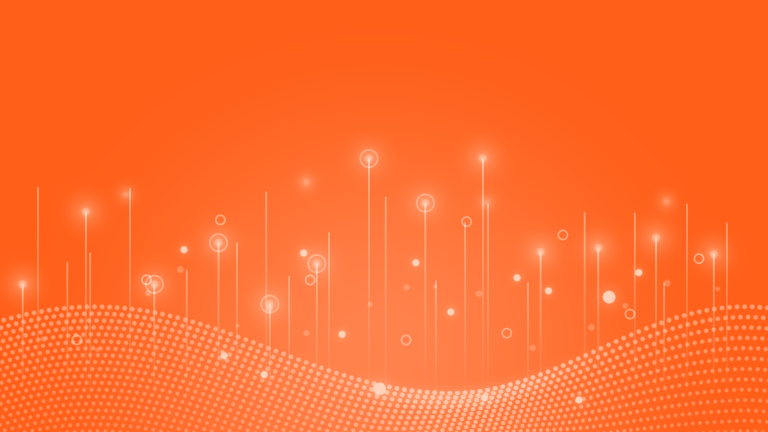
A WebGL 2 fragment shader for this background:

```glsl
#version 300 es
precision highp float;
// Orange backdrop with a warm central glow, a rolling mesh of dots along the
// bottom, and thin stems, glowing beacons, rings and discs rising above it.
// Scattered parts follow loops of cosines; the mesh is a sheared, warped grid.
uniform vec2 u_resolution;
out vec4 outColor;

const vec3 BASE = vec3(1.0, 0.372, 0.098);
const vec3 WARM = vec3(1.0, 0.51, 0.30);
const vec3 PALE = vec3(1.0, 0.84, 0.75);

float hash(float n) { return fract(sin(n * 127.1) * 43758.5453); }

float bump(float x, float center, float width) {
    float t = (x - center) / width;
    return exp(-t * t);
}

float disc(vec2 q, float radius, float px) {
    return 1.0 - smoothstep(radius - px, radius + px, length(q));
}

float ring(vec2 q, float radius, float px) {
    return 1.0 - smoothstep(0.0005, 0.0005 + 1.4 * px, abs(length(q) - radius));
}

float halo(vec2 q, float radius) {
    return exp(-dot(q, q) / (radius * radius));
}

// Vertical line that fades from its top toward the mesh
float stem(vec2 p, vec2 top, float px) {
    float line = 1.0 - smoothstep(0.0006, 0.0006 + 1.3 * px, abs(p.x - top.x));
    float below = 1.0 - smoothstep(-px, px, p.y - top.y);
    return line * below * clamp((p.y - 0.08) / (top.y - 0.08), 0.0, 1.0);
}

float crest(float x) {
    return 0.19 + 0.1 * cos(3.82 * (x - 0.22) + 0.78 * max(x - 1.042, 0.0));
}

// Row spacing: tight in the valley, wide on the right slope
float rowGap(float x) {
    return 0.016 - 0.006 * bump(x, 1.1, 0.2) + 0.008 * smoothstep(1.2, 1.7, x);
}

float rowHeight(float x, float row) { return crest(x) - row * rowGap(x); }

float mesh(vec2 p, float px) {
    float depth = crest(p.x) - p.y;
    float gap = rowGap(p.x);
    float row = depth / gap + 0.5;
    if (row < 0.0) return 0.0;
    float shear = 0.4, columnGap = 0.0175;
    vec2 cell = fract(vec2((p.x + shear * depth) / columnGap, row)) - 0.5;
    // Undo the warp so that each dot stays round
    float slope = (rowHeight(p.x + 0.002, row) - rowHeight(p.x - 0.002, row)) / 0.004;
    float dx = columnGap * cell.x - shear * gap * cell.y;
    vec2 q = vec2(dx, slope * dx - gap * cell.y);
    float fade = exp(-3.5 * depth);
    float light = (0.22 + 0.3 * fade) * (1.0 + 0.35 * bump(p.x, 1.1, 0.3));
    return disc(q, 0.0036 + 0.0018 * fade, px) * light;
}

void main() {
    float px = 1.0 / u_resolution.y;
    vec2 p = gl_FragCoord.xy * px;
    p.x += 0.5 * (16.0 / 9.0 - u_resolution.x * px);

    // Background glow
    float reach = length((p - vec2(0.88, 0.2)) * vec2(0.9, 1.0));
    vec3 color = mix(BASE, WARM, 1.0 - smoothstep(0.0, 0.78, reach));

    // Dotted mesh and the bright fold in its valley
    float depth = crest(p.x) - p.y;
    float fold = 0.28 * bump(depth, 0.012, 0.022) * bump(p.x, 1.08, 0.22);
    float light = fold + mesh(p, px);
    color = mix(color, PALE, min(light, 0.8));

    // Plain stems
    light = 0.0;
    for (float k = 0.0; k < 19.0; k++) {
        vec2 top = vec2(0.053 + 0.0921 * k + 0.035 * cos(1.257 * k),
                        0.456 + 0.111 * cos(2.167 * k));
        light += 0.5 * stem(p, top, px);
    }

    // Beacons: stem, halo and core, ringed near the middle
    for (float k = 0.0; k < 13.0; k++) {
        float sway = cos(2.618 * (k - 1.0)) * (1.0 - smoothstep(10.0, 12.5, k));
        vec2 top = vec2(0.049 + 0.1336 * k + 0.056 * bump(k, 3.0, 1.8),
            0.42 + 0.2 * bump(k, 7.0, 1.6) + 0.09 * sway - 0.13 * bump(k, 4.0, 0.8));
        vec2 q = p - top;
        light += 0.55 * stem(p, top, px) + 0.28 * halo(q, 0.038) + 0.28 * halo(q, 0.012);
        light += 0.18 * disc(q, 0.009, px);
        if (k > 1.5 && k < 7.5) light += 0.35 * ring(q, 0.02, px);
    }

    // Open rings
    for (float k = 0.0; k < 10.0; k++) {
        float d = k - 4.0;
        vec2 center = vec2(0.178 + 0.16 * k + 0.127 * bump(k, 4.3, 1.5),
                           0.352 - 0.139 * cos(2.235 * d + 0.665 * abs(d)));
        light += 0.5 * ring(p - center, 0.0105, px);
    }

    // Bright discs, every seventh one large
    for (float k = 0.0; k < 14.0; k++) {
        vec2 q = p - vec2(0.426 + 0.081 * k + 0.051 * sin(0.242 * k),
                          0.248 + 0.174 * cos(1.995 * k));
        float radius = mod(k, 7.0) == 5.0 ? 0.0145 : 0.008;
        light += 0.8 * disc(q, radius, px) + 0.22 * halo(q, 1.8 * radius);
    }

    // Soft sparks above, faint specks below
    for (float k = 0.0; k < 4.0; k++) {
        vec2 q = p - vec2(0.292 + 0.417 * k, 0.55 + 0.03 * sin(1.9 * k));
        light += 0.25 * halo(q, 0.022) + 0.25 * halo(q, 0.008);
    }
    for (float k = 0.0; k < 16.0; k++) {
        vec2 q = p - vec2(0.1 + 0.1 * (k + hash(k)), 0.16 + 0.25 * hash(k + 31.0));
        light += 0.3 * disc(q, 0.004 + 0.004 * hash(k + 57.0), px);
    }
    outColor = vec4(mix(color, PALE, min(light, 0.95)), 1.0);
}
```
